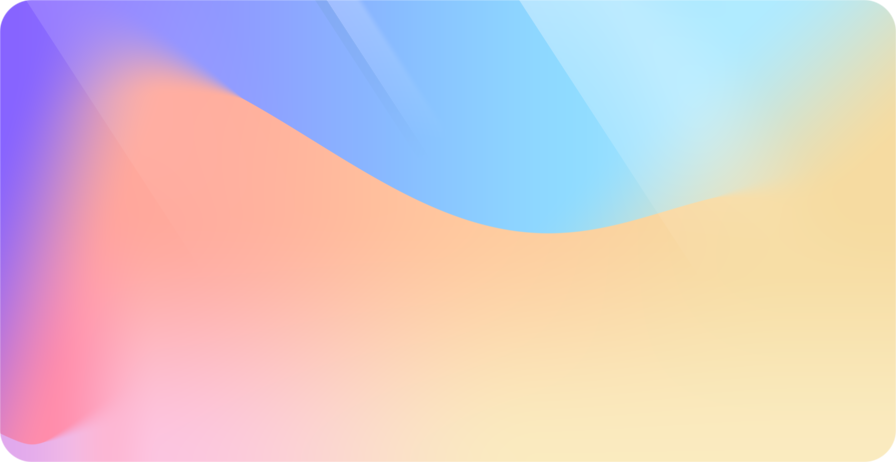
A WebGL 1 fragment shader for this background:

```glsl
precision highp float;
// A rounded card with a cool sky above a warm, wavy dune.
// Colour ramps fill both regions; the dune outline is sharp in the middle and
// melts away at the sides. Slanted translucent light beams fall from the top.

uniform vec2 u_resolution;

const float PI = 3.14159;
const float ASPECT = 1.94;
const vec3 WHITE = vec3(1.0);
const vec3 VIOLET = vec3(0.53, 0.39, 1.0);
const vec3 PERIWINKLE = vec3(0.57, 0.57, 1.0);
const vec3 BLUE = vec3(0.53, 0.74, 1.0);
const vec3 CYAN = vec3(0.56, 0.86, 1.0);
const vec3 ICE = vec3(0.69, 0.92, 1.0);
const vec3 SAND = vec3(0.965, 0.86, 0.63);
const vec3 CORAL = vec3(1.0, 0.66, 0.61);
const vec3 PEACH = vec3(1.0, 0.79, 0.62);
const vec3 HOT_PINK = vec3(1.0, 0.55, 0.67);
const vec3 LILAC = vec3(0.88, 0.66, 0.93);
const vec3 ROSE = vec3(0.99, 0.77, 0.88);
const vec3 CREAM = vec3(0.98, 0.92, 0.75);

// Smooth step up across an edge at zero, with the given half width.
float softEdge(float d, float width) {
  return smoothstep(-width, width, d);
}

// Height of the dune outline: two cosine slopes meeting in a valley.
float duneHeight(float x) {
  float dx = x - 0.612;
  float slope = dx < 0.0
    ? 0.2 * (1.0 - cos(min(-6.0 * dx, PI)))
    : 0.048 * (1.0 - cos(min(12.0 * dx, PI)));
  return 0.495 + slope;
}

// Rounded bowl near the lower left corner.
float bowlHeight(float x) {
  return 0.023 + length(vec2(x - 0.036, 0.015));
}

vec3 skyColor(vec2 p) {
  vec3 c = mix(VIOLET, PERIWINKLE, smoothstep(0.0, 0.23, p.x));
  c = mix(c, BLUE, smoothstep(0.16, 0.5, p.x));
  c = mix(c, CYAN, smoothstep(0.4, 0.66, p.x));
  c = mix(c, ICE, smoothstep(0.62, 0.82, p.x));
  float diagonal = p.x - 0.55 * (p.y - 0.5);
  return mix(c, SAND, smoothstep(0.58, 0.9, diagonal));
}

vec3 duneColor(vec2 p) {
  vec3 c = mix(CORAL, PEACH, smoothstep(0.15, 0.58, p.x));
  c = mix(c, SAND, smoothstep(0.48, 0.88, p.x));
  vec3 base = mix(ROSE, CREAM, smoothstep(0.15, 0.6, p.x));
  c = mix(c, base, 1.0 - smoothstep(0.0, 0.55, p.y));
  float blush = (1.0 - smoothstep(0.05, 0.18, p.x))
              * (1.0 - smoothstep(0.2, 0.75, p.y));
  return mix(c, HOT_PINK, blush);
}

// Slanted band from left to right, fading with depth below the top.
float beam(float s, float left, float right, float soft, float depth,
           float reach, float px) {
  float band = softEdge(s - left, px) * (1.0 - smoothstep(right - soft, right + px, s));
  return band * clamp(1.0 - depth / reach, 0.0, 1.0);
}

// Signed distance to a rounded box centred on the origin.
float roundedBox(vec2 p, vec2 halfSize, float radius) {
  vec2 q = abs(p) - halfSize + radius;
  return length(max(q, 0.0)) + min(max(q.x, q.y), 0.0) - radius;
}

void main() {
  vec2 p = gl_FragCoord.xy / u_resolution;
  float px = 1.0 / u_resolution.y;

  // Dune over sky, with blurred flanks.
  float blur = px + 0.8 * max(0.27 - p.x, 0.0) + 0.5 * max(p.x - 0.8, 0.0);
  float dune = softEdge(duneHeight(p.x) - p.y, blur);
  dune *= softEdge(p.x + 0.04 - 0.175 * p.y, 0.085);
  vec3 color = mix(skyColor(p), duneColor(p), dune);

  // Lilac pool under the bowl.
  float pool = softEdge(bowlHeight(p.x) - p.y, px + 0.5 * max(p.x - 0.05, 0.0));
  pool *= 1.0 - smoothstep(0.07, 0.17, p.x);
  color = mix(color, mix(LILAC, ROSE, smoothstep(0.0, 0.14, p.x)), pool);

  // Light beams and one narrow shaded strip.
  float depth = 1.0 - p.y;
  float s = p.x * ASPECT - 0.65 * depth;
  color = mix(color, WHITE, 0.14 * beam(s, 0.056, 0.5, 0.44, depth, 0.6, px));
  color = mix(color, BLUE * 0.85, 0.3 * beam(s, 0.682, 0.707, 0.0, depth, 0.35, px));
  color = mix(color, WHITE, 0.2 * beam(s, 0.707, 0.788, 0.02, depth, 0.3, px));
  color = mix(color, WHITE, 0.36 * beam(s, 1.124, 1.558, 0.25, depth, 0.6, px));

  // Rounded card corners.
  vec2 halfSize = vec2(0.5 * ASPECT, 0.5);
  float outside = roundedBox((p - 0.5) * 2.0 * halfSize, halfSize, 0.07);
  color = mix(color, WHITE, softEdge(outside, px));
  gl_FragColor = vec4(color, 1.0);
}
```
